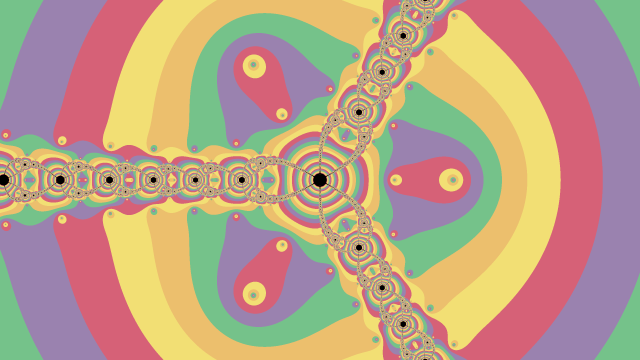
Write a WebGL 2 fragment shader that draws this background.

```glsl
#version 300 es
precision highp float;
// Banded basins of a damped Newton iteration for the cube roots of one.
// Each point is iterated until it settles on a root; the step count picks
// one of five flat colours, and points that settle too late stay black.

uniform vec2 u_resolution;
out vec4 fragColor;

const float VIEW_HEIGHT = 2.7;    // height of the canvas in the complex plane
const float DAMPING = 0.5;        // fraction of the full Newton step taken
const float TOLERANCE = 0.001;    // residual that counts as settled
const int MAX_STEPS = 34;
const int SAMPLES = 4;            // supersampling grid per axis

const vec3 PURPLE = vec3(0.604, 0.510, 0.686);
const vec3 GREEN = vec3(0.459, 0.761, 0.541);
const vec3 ORANGE = vec3(0.925, 0.749, 0.427);
const vec3 YELLOW = vec3(0.949, 0.875, 0.455);
const vec3 RED = vec3(0.839, 0.380, 0.467);
const vec3 UNSETTLED = vec3(0.0);
const vec3 BANDS[5] = vec3[5](PURPLE, GREEN, ORANGE, YELLOW, RED);

vec2 complexSquare(vec2 z) {
    return vec2(z.x * z.x - z.y * z.y, 2.0 * z.x * z.y);
}

vec2 complexInverse(vec2 z) {
    return vec2(z.x, -z.y) / max(dot(z, z), 1e-20);
}

// Colour of one point, from the number of steps it needs to settle
vec3 basinColor(vec2 z) {
    for (int steps = 0; steps <= MAX_STEPS; steps++) {
        // (z^3 - 1) / z^2, three times the full Newton step
        vec2 residual = z - complexInverse(complexSquare(z));
        if (length(residual) < TOLERANCE) return BANDS[steps % 5];
        z -= DAMPING / 3.0 * residual;
    }
    return UNSETTLED;
}

void main() {
    // Average a regular grid of samples to smooth the fine chains
    vec3 color = vec3(0.0);
    for (int j = 0; j < SAMPLES; j++) {
        for (int i = 0; i < SAMPLES; i++) {
            vec2 offset = (vec2(i, j) + 0.5) / float(SAMPLES) - 0.5;
            vec2 point = gl_FragCoord.xy + offset - 0.5 * u_resolution;
            color += basinColor(point * VIEW_HEIGHT / u_resolution.y);
        }
    }
    fragColor = vec4(color / float(SAMPLES * SAMPLES), 1.0);
}
```
